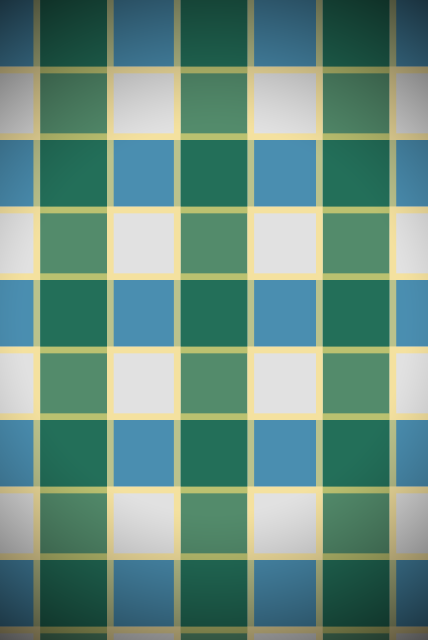
Write a WebGL 2 fragment shader that draws this pattern.

```glsl
#version 300 es
precision highp float;
// Green, blue and white checked cloth with thin cream lines and darkened corners.

uniform vec2 u_resolution;
out vec4 fragColor;

const vec3 WHITE = vec3(0.882, 0.882, 0.882);
const vec3 BLUE = vec3(0.290, 0.555, 0.690);
const vec3 SAGE = vec3(0.325, 0.545, 0.420);
const vec3 GREEN = vec3(0.137, 0.435, 0.350);
const vec3 CREAM = vec3(0.957, 0.882, 0.624);
const vec3 KHAKI = vec3(0.729, 0.761, 0.549);
const vec3 OLIVE = vec3(0.735, 0.757, 0.440);

// Repeats across and down; the sizes below are fractions of one repeat.
const vec2 REPEATS = vec2(3.0476, 4.5714);
const float BAND_HALF = 0.2381;
const float LINE_HALF = 0.0238;
const float LINE_A = 0.5;
const float LINE_B = 0.9762;

// Coverage of a repeating strip, smoothed over one pixel.
float strip(float t, float center, float halfWidth, float pixel) {
    float d = abs(fract(t - center + 0.5) - 0.5) - halfWidth;
    return clamp(0.5 - d / pixel, 0.0, 1.0);
}

// The two thin lines beside each dark band.
float lines(float t, float pixel) {
    return max(strip(t, LINE_A, LINE_HALF, pixel),
               strip(t, LINE_B, LINE_HALF, pixel));
}

// Blend of the four squares, then the lines laid over them.
vec3 weave(vec2 t, vec2 pixel) {
    float column = strip(t.x, BAND_HALF, BAND_HALF, pixel.x);
    float row = strip(t.y, BAND_HALF, BAND_HALF, pixel.y);
    vec3 color = mix(mix(WHITE, BLUE, row), mix(SAGE, GREEN, row), column);
    color = mix(color, mix(CREAM, KHAKI, row), lines(t.x, pixel.x));
    return mix(color, mix(CREAM, OLIVE, column), lines(t.y, pixel.y));
}

// Round falloff: 1 in the middle, darkest in the corners.
float vignette(vec2 uv, vec2 size) {
    float radius = length((uv - 0.5) * size) / (0.5 * length(size));
    float t = clamp((radius - 0.5) / 0.5, 0.0, 1.0);
    return 1.0 - 0.65 * pow(t, 1.3);
}

void main() {
    vec2 uv = gl_FragCoord.xy / u_resolution;
    vec2 t = vec2(uv.x, 1.0 - uv.y) * REPEATS;
    t.x -= 0.2857;
    // The pale column right of center is slightly wider.
    t.x -= 0.0119 * step(0.664, uv.x);

    vec3 color = weave(t, REPEATS / u_resolution);
    fragColor = vec4(color * vignette(uv, u_resolution), 1.0);
}
```
